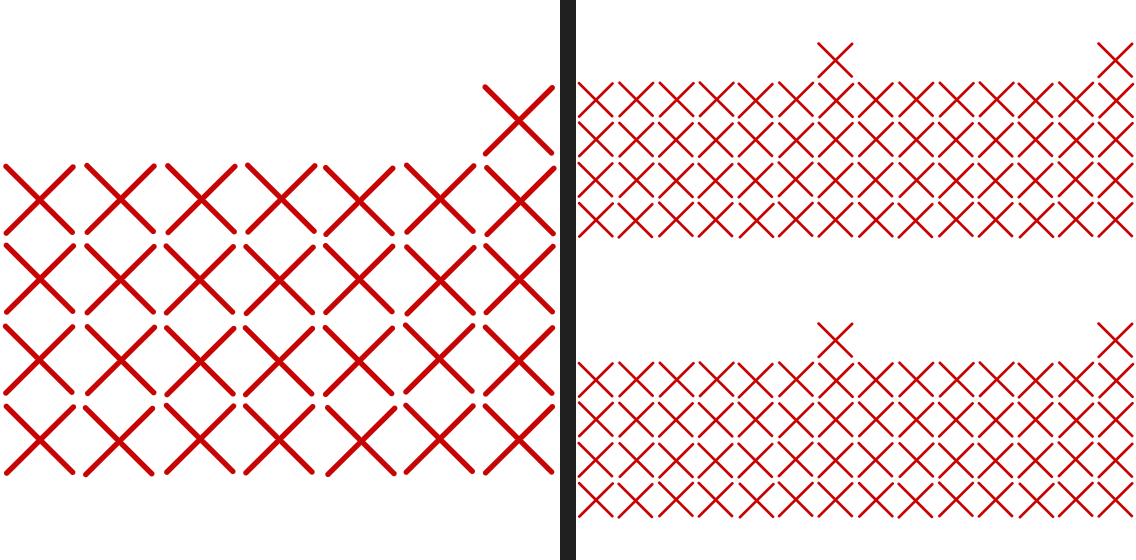
Left, the tile; right, the same tile 2 across and 2 down.
A WebGL 2 fragment shader for this pattern:

```glsl
#version 300 es
precision highp float;
// Red round-capped crosses on white, on a 7 by 7 grid that is only partly filled:
// four full rows and one extra cross at the right. Each cross is two segment
// distances, nudged a little by a hash of its cell; none reaches its cell border.

uniform vec2 u_resolution;
out vec4 fragColor;

const float GRID = 7.0;

// Two pseudo-random values from 0 to 1 per cell
vec2 hash22(vec2 cell) {
    vec3 p = fract(cell.xyx * vec3(0.1031, 0.103, 0.0973));
    p += dot(p, p.yzx + 33.33);
    return fract((p.xx + p.yz) * p.zy);
}

// Distance from p to the segment from a to b
float segmentDistance(vec2 p, vec2 a, vec2 b) {
    vec2 ab = b - a;
    float along = clamp(dot(p - a, ab) / dot(ab, ab), 0.0, 1.0);
    return length(p - a - ab * along);
}

// Rows count from the bottom, columns from the left
bool isFilled(vec2 cell) {
    bool fullRow = cell.y > 0.5 && cell.y < 4.5;
    bool extraCross = cell.y > 4.5 && cell.y < 5.5 && cell.x > 5.5;
    return fullRow || extraCross;
}

void main() {
    vec2 grid = gl_FragCoord.xy / u_resolution * GRID;
    vec2 cell = floor(grid);

    // Cell-centred position with a slight placement error
    vec2 p = fract(grid) - 0.5 - (hash22(cell + 3.0) - 0.5) * 0.036;

    // Two slightly uneven diagonal strokes
    float falling = segmentDistance(p, vec2(-0.418, 0.418), vec2(0.411, -0.406));
    float rising = segmentDistance(p, vec2(-0.414, -0.416), vec2(0.420, 0.410));
    float edge = min(falling, rising) - 0.0337;

    // Blend over one pixel, measured in cells
    float pixel = GRID / min(u_resolution.x, u_resolution.y);
    float ink = isFilled(cell) ? clamp(0.5 - edge / pixel, 0.0, 1.0) : 0.0;

    vec3 paper = vec3(1.0);
    vec3 red = vec3(0.78, 0.01, 0.01);
    fragColor = vec4(mix(paper, red, ink), 1.0);
}
```
